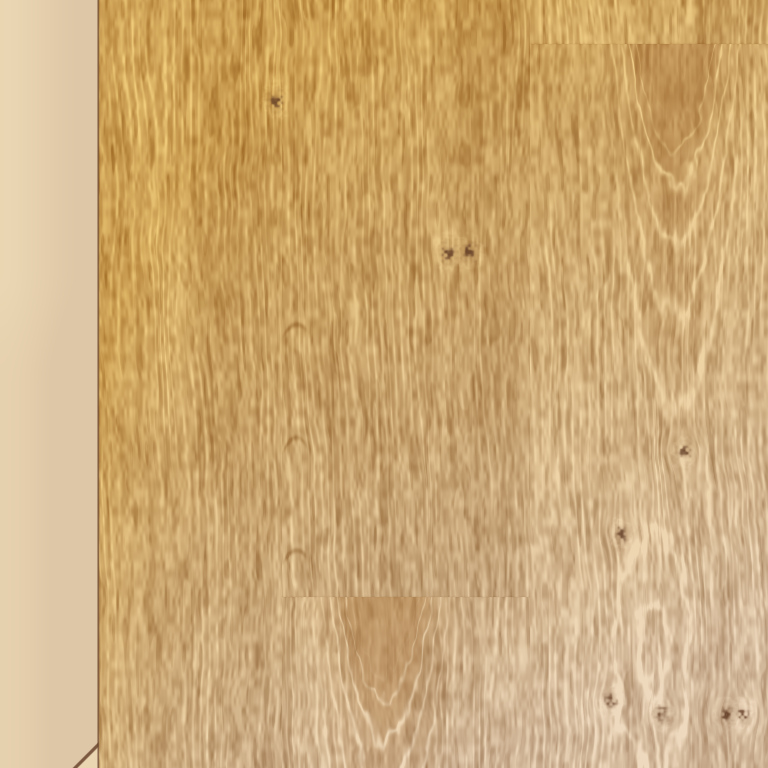
This texture is drawn by a Shadertoy shader. Its source:

```glsl
// Staggered oak floor planks with grain, arched figure and knots, beside a plain cream wall strip.

const vec2 PLANK = vec2(0.323, 2.16);      // plank width and length
const vec2 FIRST_JOINT = vec2(0.044, -0.497);
const float STAGGER = 0.72;                // joint offset between columns
const float WALL_EDGE = 0.128;
const vec3 GOLD_DARK  = vec3(0.68, 0.48, 0.20);
const vec3 GOLD_LIGHT = vec3(0.90, 0.75, 0.44);
const vec3 PALE_DARK  = vec3(0.67, 0.54, 0.41);
const vec3 PALE_LIGHT = vec3(0.90, 0.81, 0.70);
const vec3 HEART_BROWN = vec3(0.70, 0.50, 0.28);
const vec3 KNOT_BROWN = vec3(0.38, 0.23, 0.14);
const vec3 WALL_LIGHT = vec3(0.92, 0.84, 0.70);
const vec3 WALL_SHADE = vec3(0.87, 0.78, 0.65);

float hash(vec2 p) {
    vec3 q = fract(p.xyx * 0.1031);
    q += dot(q, q.yzx + 33.33);
    return fract((q.x + q.y) * q.z);
}

float noise(vec2 p) {
    vec2 i = floor(p), f = fract(p);
    f = f * f * (3.0 - 2.0 * f);
    return mix(mix(hash(i), hash(i + vec2(1, 0)), f.x),
               mix(hash(i + vec2(0, 1)), hash(i + vec2(1, 1)), f.x), f.y);
}

// Soft line of the given half width around zero
float ridge(float d, float halfWidth) {
    d /= halfWidth;
    return exp(-d * d);
}

// Broad bands, long growth lines, fine fibres and dark pores, centred on zero
float woodGrain(vec2 p, float seed) {
    p.x += 0.018 * noise(p * vec2(7.0, 3.0) + seed) + 0.004 * noise(p * vec2(30.0, 22.0)) + 0.02 * p.y;
    vec2 q = p + seed * 3.7;
    float bands = 0.28 * (noise(q * vec2(15.0, 1.4)) - 0.5) + 0.14 * (noise(q * vec2(50.0, 3.0)) - 0.5);
    float fibres = 0.42 * (noise(q * vec2(210.0, 20.0)) - 0.5) + 0.50 * (noise(q * vec2(300.0, 85.0)) - 0.5);
    float phase = q.x * 95.0 + 1.6 * noise(q * vec2(45.0, 5.0) + 3.0);
    float lines = ridge(fract(phase) - 0.5, 0.17) - 0.3;
    lines *= smoothstep(0.15, 0.75, noise(q * vec2(35.0, 7.0) + 17.0));
    float pores = smoothstep(0.60, 0.80, noise(q * vec2(200.0, 26.0) + 31.0)) - 0.17;
    return bands + fibres + 0.36 * lines - 0.26 * pores;
}

// x: pale growth lines, y: dark heart; depth is measured down from the joint
vec2 archedFigure(float dx, float depth, float jitter) {
    float arch = depth + 50.0 * dx * dx + 0.03 * jitter;
    float lines = ridge(fract(log(max(arch, 0.02)) * 3.25) - 0.6, 0.12);
    lines *= smoothstep(0.08, 0.18, arch) * smoothstep(0.62, 0.45, arch);
    lines *= smoothstep(0.12, 0.05, abs(dx)) * (0.9 + 0.3 * jitter);
    float island = length(vec2(dx + 0.03, (depth - 0.79) * 0.33)) + 0.012 * jitter;
    float loops = ridge(fract(island * 30.0) - 0.5, 0.13) * smoothstep(0.085, 0.06, island);
    float heart = smoothstep(0.25, 0.12, arch) + 0.5 * smoothstep(0.6, 0.25, arch);
    return vec2(max(lines, loops), heart);
}

// Small broken knot: x is the dark core, y the pale curl around it
vec2 knot(vec2 d, float size, float seed) {
    float r = length(d * vec2(1.0, 0.75)) / size + 1.5 * (noise(d * 240.0 + 50.0 + seed) - 0.4);
    return vec2(0.85 * exp(-r * r * 1.4), 0.3 * ridge(r - 2.3, 0.5));
}

// Curled ray flecks, repeating up the plank edge with varied bend
float rayFlecks(vec2 d, float spacing) {
    float cell = floor(d.y / spacing + 0.5);
    d.y -= cell * spacing;
    float curve = d.y + mix(40.0, 80.0, hash(vec2(cell, 4.0))) * d.x * d.x - 0.25 * d.x;
    return ridge(curve, 0.004) * smoothstep(0.019, 0.008, abs(d.x));
}

vec3 floorColor(vec2 uv, float px) {
    // Plank cell and local position
    float column = floor((uv.x - FIRST_JOINT.x) / PLANK.x);
    float x = uv.x - FIRST_JOINT.x - column * PLANK.x;
    float rise = uv.y - FIRST_JOINT.y - column * STAGGER;
    float row = floor(rise / PLANK.y);
    float height = rise - row * PLANK.y, depth = PLANK.y - height;
    float figured = mod(row, 2.0), across = x / PLANK.x;

    // Knots: a scattered group in figured planks, a single and a pair in plain ones
    vec2 pair = vec2(abs(uv.x - 0.598) - 0.0135, uv.y - 0.672);
    vec2 knots = max(knot(uv - vec2(0.359, 0.87), 0.007, 0.0), knot(pair, 0.007, step(0.598, uv.x) * 5.0));
    float bend = 0.0;
    for (int i = 0; i < 6; i++) {
        float n = float(i);
        vec2 center = vec2(0.19 + 0.09 * cos(1.45 + 1.02 * n), 0.873 - 0.34 * exp(-0.37 * n * n * n));
        vec2 d = vec2(x, depth) - center;
        knots = max(knots, figured * knot(d, 0.006, n * 3.0));
        bend += figured * d.x * exp(-dot(d, d) * 1800.0);
    }

    // Wood tone from grain, heartwood and figure
    float seed = hash(vec2(column, row) + 7.0) * 40.0;
    float tone = 0.60 + woodGrain(uv - vec2(0.5 * bend, 0.0), seed) + 0.4 * knots.y;
    tone -= (1.0 - figured) * 0.2 * smoothstep(0.5, 0.8, across) * (1.0 - 0.6 * smoothstep(0.85, 1.0, across));
    float jitter = noise(uv * vec2(55.0, 30.0)) + 0.5 * noise(uv * vec2(150.0, 70.0)) - 0.75;
    vec2 figure = archedFigure(x - 0.08 - 0.055 * column, depth, jitter) * figured;
    tone += 0.5 * figure.x - 0.12 * figure.y;
    float fleckMask = (1.0 - figured) * step(0.5, column) * step(column, 1.5) * smoothstep(0.72, 0.6, uv.y);
    tone -= 0.6 * fleckMask * rayFlecks(vec2(x - 0.017, uv.y - 0.43), 0.147);

    // Faint seams and end joints
    float seam = min(x, PLANK.x - x), joint = min(height, depth);
    tone -= 0.03 * smoothstep(0.002 + px, 0.0, seam) + 0.10 * smoothstep(0.001 + px, 0.0, joint);

    // Golden light above and at the left, paler below
    float gold = 0.95 * uv.y - 0.45 * (uv.x - 0.5) + 0.06 + 0.3 * exp(-10.0 * (uv.x - WALL_EDGE));
    gold = clamp(gold, 0.0, 1.0);
    vec3 dark = mix(PALE_DARK, GOLD_DARK, gold), light = mix(PALE_LIGHT, GOLD_LIGHT, gold);
    vec3 wood = mix(dark, light, clamp(tone, -0.15, 1.15));
    wood = mix(wood, HEART_BROWN, 0.28 * figure.y * (1.0 - figure.x));
    return mix(wood, KNOT_BROWN, knots.x);
}

vec3 wallColor(vec2 uv, float px) {
    float shade = smoothstep(0.0, 0.11, uv.x) + 0.35 * smoothstep(0.65, 0.5, uv.y);
    float corner = (uv.x - uv.y - 0.0977) * 0.7071;   // mitred trim at the foot
    vec3 wall = mix(WALL_LIGHT, WALL_SHADE, min(shade, 1.0) * smoothstep(px, -px, corner));
    return mix(wall, KNOT_BROWN, 0.8 * smoothstep(0.002 + px, 0.001, abs(corner)));
}

void mainImage(out vec4 fragColor, in vec2 fragCoord) {
    vec2 uv = fragCoord / iResolution.xy;
    float px = 1.0 / iResolution.y, edge = uv.x - WALL_EDGE;
    vec3 color = mix(wallColor(uv, px), floorColor(uv, px), smoothstep(-px, px, edge));
    fragColor = vec4(mix(color, KNOT_BROWN, 0.7 * smoothstep(0.001 + px, 0.0, abs(edge))), 1.0);
}
```
